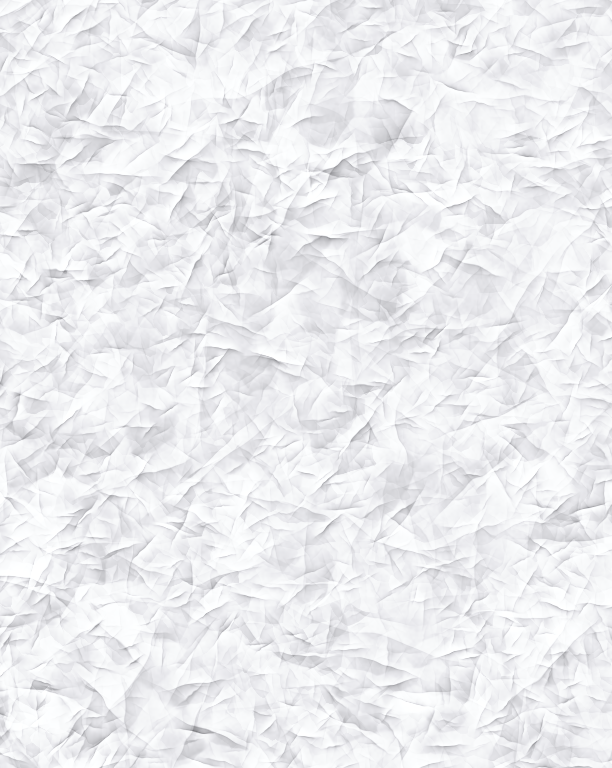
Give the GLSL for this texture, as a Shadertoy shader.

```glsl
// Crumpled white paper: flat tilted facets and sharp scattered creases, lit from above.

// Tuning values; lengths are fractions of the canvas height
const vec3  SHADE_TINT    = vec3(-0.005, -0.004, 0.012);
const vec3  LIT_TINT      = vec3(-0.004, 0.001, 0.005);
const float PAPER_TONE    = 0.934;   // level of flat paper
const float HIGHLIGHT     = 0.075;   // headroom above flat paper
const float SHADOW_GAIN   = 1.05;    // shadows run deeper than highlights
const vec2  LIGHT         = vec2(-0.34, 0.94);
const int   LAYERS        = 5;
const float COARSE_SCALE  = 5.0;     // cells per height in the coarsest layer
const float LAYER_STEP    = 1.8;     // scale ratio between layers
const float FACET_RELIEF[5]  = float[5](0.008, 0.032, 0.050, 0.054, 0.038);
const float CREASE_RELIEF[5] = float[5](0.050, 0.095, 0.150, 0.185, 0.150);
const float SOFT_EDGE     = 20.0;
const float SHARP_EDGE    = 70.0;
const float CREASE_BLUR   = 0.0008;  // half width of a crease line
const float CREASE_INK    = 0.35;    // darkness of the line in the crease
const float VALLEY_SHARE  = 0.35;    // creases folded the other way
const float GRAIN         = 0.022;

vec2 hash2(vec2 p) {
    vec3 q = fract(vec3(p.xyx) * vec3(0.1031, 0.1030, 0.0973));
    q += dot(q, q.yzx + 33.33);
    return fract((q.xx + q.yz) * q.zy);
}

// Two independent channels of smooth value noise, 0 to 1
vec2 noise2(vec2 p) {
    vec2 cell = floor(p), f = fract(p);
    f = f * f * (3.0 - 2.0 * f);
    return mix(mix(hash2(cell), hash2(cell + vec2(1, 0)), f.x),
               mix(hash2(cell + vec2(0, 1)), hash2(cell + vec2(1, 1)), f.x), f.y);
}

mat2 rotation(float angle) {
    float c = cos(angle), s = sin(angle);
    return mat2(c, s, -s, c);
}

// Bends straight lines a little
vec2 ragged(vec2 p) {
    p += 0.18 * (noise2(p * 1.4 + 11.0) - 0.5);
    return p + 0.07 * (noise2(p * 4.7 + 4.0) - 0.5);
}

// Lighting of Voronoi facets, each a randomly tilted and slightly bent plane
float facets(vec2 p, vec2 light, float sharpness) {
    vec2 home = floor(p);
    float total = 0.0, lit = 0.0;
    for (int j = -1; j <= 1; j++)
    for (int i = -1; i <= 1; i++) {
        vec2 id = home + vec2(i, j);
        vec2 offset = p - id - 0.1 - 0.8 * hash2(id);
        vec2 tilt = hash2(id + 57.0) - 0.5;
        float weight = exp(-sharpness * dot(offset, offset));
        lit += weight * (1.15 * tilt.x + dot(offset, 0.35 * light + 1.5 * tilt.yx));
        total += weight;
    }
    return lit / max(total, 1e-30);
}

// Lighting of short straight folds: one flank bright, the other dark
float creases(vec2 p, vec2 light, float flank, float blur) {
    vec2 home = floor(p);
    float lit = 0.0;
    for (int j = -1; j <= 1; j++)
    for (int i = -1; i <= 1; i++) {
        vec2 id = home + vec2(i, j);
        vec2 offset = p - id - 0.1 - 0.8 * hash2(id + 131.0);
        vec2 pick = hash2(id + 211.0);
        vec2 normal = rotation(6.2832 * pick.x) * vec2(1, 0);
        float facing = dot(normal, light);
        float across = dot(offset, normal) * (facing < 0.0 ? -1.0 : 1.0);
        float window = max(1.0 - dot(offset, offset), 0.0);
        float fold = fract(pick.y * 7.0) < VALLEY_SHARE ? -1.0 : 1.0;
        float height = (0.2 + pick.y * pick.y) * window * window;
        float side = clamp(across / blur, -1.0, 1.0);
        // The shaded flank is the narrower one
        float width = flank * (side * fold < 0.0 ? 0.8 : 1.2);
        float line = across / (1.6 * blur);
        lit += height * mix(0.2, 1.0, abs(facing)) * fold * side * exp(-abs(across) / width);
        lit -= height * CREASE_INK * mix(0.5, 1.0, abs(facing)) * exp(-line * line);
    }
    return lit;
}

float paperRelief(vec2 uv) {
    float shade = 0.0;
    float scale = COARSE_SCALE;

    // Layers from broad to fine; fine ones gather in patches and to the left
    for (int k = 0; k < LAYERS; k++) {
        float layer = float(k);
        float fine = layer / float(LAYERS - 1);
        float seed = layer * 19.7;
        mat2 turn = rotation(0.45 + 0.9 * layer);
        vec2 p = turn * uv * scale + seed;
        vec2 light = turn * LIGHT;
        vec2 patches = noise2(uv * (5.0 + 2.0 * layer) + seed + 31.0);
        float sharpness = mix(SOFT_EDGE, SHARP_EDGE, smoothstep(0.2, 0.7, patches.x));
        float patchiness = smoothstep(0.15, 0.75, patches.y + 0.25 * (0.4 - uv.x));
        float strength = mix(1.0, 0.4 + 1.0 * patchiness, fine);

        // Stretched cells turn facets into shards
        vec2 shard = ragged(p) * vec2(0.8, 1.25);
        shade += FACET_RELIEF[k] * strength * facets(shard, light, sharpness);
        shade += CREASE_RELIEF[k] * strength
               * creases(ragged(p + 3.7), light, mix(0.10, 0.18, fine), CREASE_BLUR * scale);
        scale *= LAYER_STEP;
    }
    return shade;
}

void mainImage(out vec4 fragColor, in vec2 fragCoord) {
    vec2 uv = fragCoord / iResolution.y;
    float shade = paperRelief(uv);

    // Faint fibre grain, and a brighter left margin
    shade += GRAIN * (noise2(uv * 260.0).x - 0.5);
    shade += 0.010 * (1.0 - smoothstep(0.0, 0.3, uv.x));

    // Highlights level off towards white; shadows lean to blue
    float tone = shade > 0.0 ? HIGHLIGHT * (1.0 - exp(-shade / HIGHLIGHT))
                             : shade * SHADOW_GAIN;
    float value = PAPER_TONE + tone;
    vec3 tint = mix(SHADE_TINT, LIT_TINT, smoothstep(0.91, 0.98, value));
    fragColor = vec4(clamp(value + tint, 0.0, 1.0), 1.0);
}
```
